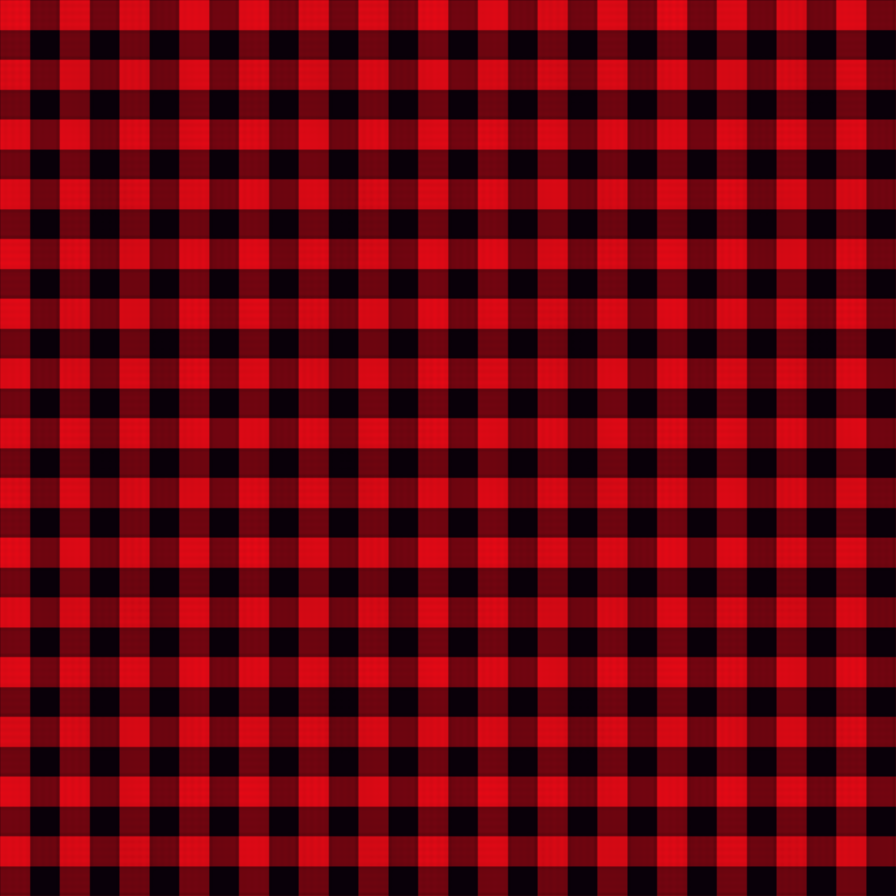
This pattern is drawn by a Shadertoy shader. Its source:

```glsl
const float TAU = 6.2831853;
const float REPEATS = 15.0;          // checks across and down
const float RED_WIDTH = 0.505;       // share of a repeat that is red
const float EDGE_SOFTNESS = 0.018;   // half width of a band edge, in repeats
const float SEAM_WIDTH = 0.03;       // dark thread beside each edge, in repeats
const float SEAM_DEPTH = 0.10;
const float THREADS = 8.0;           // threads per repeat
const float THREAD_DEPTH = 0.018;
const float WEAR_DEPTH = 0.012;

const vec3 RED = vec3(0.845, 0.035, 0.08);
const vec3 MAROON = vec3(0.43, 0.02, 0.06);
const vec3 BLACK = vec3(0.035, 0.0, 0.035);

// Signed distance to the band edges, positive inside the dark bands
vec2 bandDistance(vec2 cell) {
    vec2 fromRedCentre = abs(fract(cell - 0.5 * RED_WIDTH + 0.5) - 0.5);
    return fromRedCentre - 0.5 * RED_WIDTH;
}

// Fine ribbing of warp and weft; whole frequencies keep it seamless
float weave(vec2 uv) {
    vec2 ribs = sin(TAU * REPEATS * THREADS * uv);
    vec2 slubs = 0.6 + 0.4 * sin(TAU * (vec2(7.0, 4.0) * uv + vec2(2.0, 3.0) * uv.yx));
    return dot(ribs, slubs);
}

// Slow drift in tone from one check to the next
float wear(vec2 uv) {
    vec2 phase = TAU * uv;
    return sin(4.0 * phase.x + 1.3) + sin(7.0 * phase.y + 0.4)
         + sin(11.0 * phase.x - 3.0 * phase.y);
}

void mainImage(out vec4 fragColor, in vec2 fragCoord) {
    vec2 uv = fragCoord / iResolution.xy;
    uv.y = 1.0 - uv.y;

    // Dark bands in both directions
    vec2 edge = bandDistance(uv * REPEATS);
    vec2 soft = max(vec2(EDGE_SOFTNESS), 0.6 * REPEATS / iResolution.xy);
    vec2 dark = smoothstep(-soft, soft, edge);

    // One band gives maroon, two crossing bands give black
    vec3 color = mix(mix(RED, MAROON, dark.x), mix(MAROON, BLACK, dark.x), dark.y);

    // Darker thread just inside each dark band
    vec2 seam = 1.0 - smoothstep(vec2(0.0), SEAM_WIDTH + soft, abs(edge - SEAM_WIDTH));
    color *= 1.0 - SEAM_DEPTH * max(seam.x, seam.y);

    // Cloth texture
    color *= 1.0 + THREAD_DEPTH * weave(uv) + WEAR_DEPTH * wear(uv);
    fragColor = vec4(color, 1.0);
}
```
